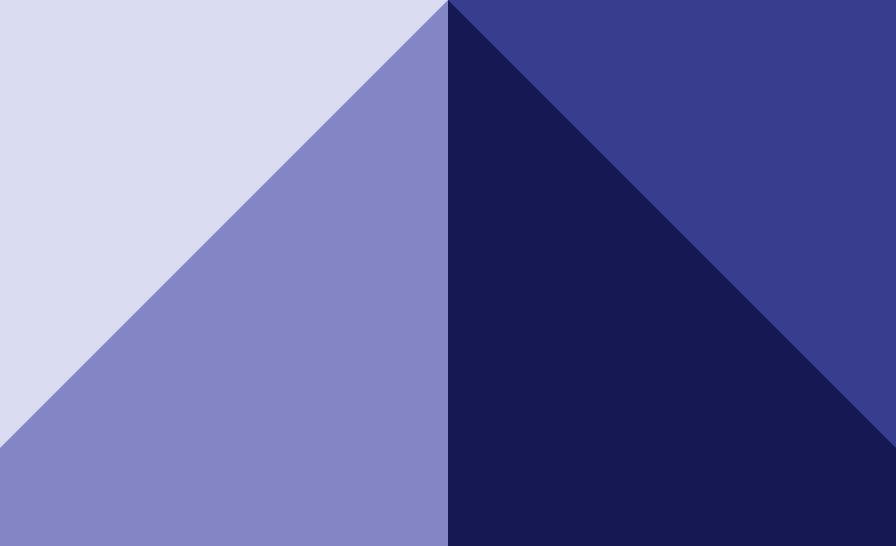
Reproduce this background procedurally as a WebGL 1 fragment shader.

```glsl
precision highp float;

uniform vec2 u_resolution;

#define APEX vec2(0.5, 1.0)
#define SLOPE 1.0
#define LEFT_SKY vec3(0.855, 0.863, 0.949)
#define LEFT_FACE vec3(0.518, 0.525, 0.769)
#define RIGHT_SKY vec3(0.220, 0.239, 0.557)
#define RIGHT_FACE vec3(0.082, 0.094, 0.322)

// Coverage of the positive side of an edge, one pixel soft
float coverage(float dist, float pixel) {
    return clamp(dist / pixel + 0.5, 0.0, 1.0);
}

void main() {
    // Position from the apex, in canvas widths
    float pixel = 1.0 / u_resolution.x;
    vec2 p = (gl_FragCoord.xy - APEX * u_resolution) * pixel;

    // Signed distance to the mirrored slopes, positive inside the peak
    float slopeDist = (-p.y - SLOPE * abs(p.x)) / length(vec2(SLOPE, 1.0));
    float face = coverage(slopeDist, pixel);

    // Light half and dark half meet on the vertical ridge
    vec3 leftHalf = mix(LEFT_SKY, LEFT_FACE, face);
    vec3 rightHalf = mix(RIGHT_SKY, RIGHT_FACE, face);
    vec3 color = mix(leftHalf, rightHalf, coverage(p.x, pixel));

    gl_FragColor = vec4(color, 1.0);
}
```
